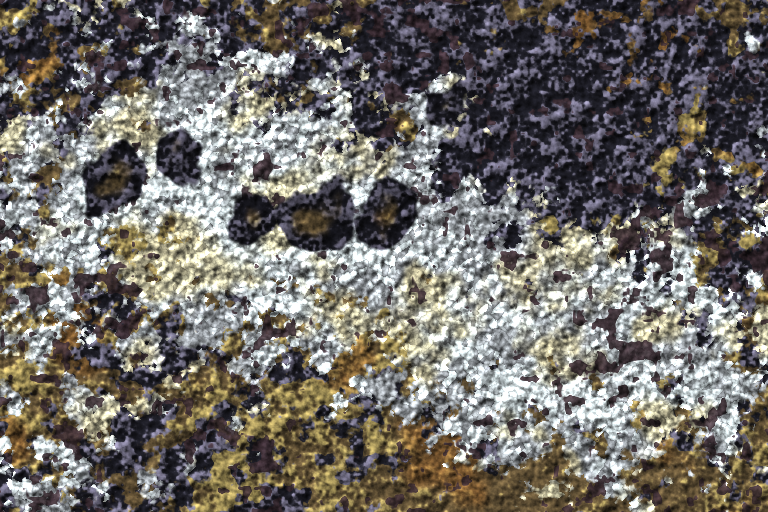
This texture is drawn by a Shadertoy shader. Its source:

```glsl
// Weathered rock crusted with pale granular lichen, dark pits and ochre moss.

const vec3 BROWN = vec3(0.36, 0.30, 0.20);
const vec3 OCHRE = vec3(0.57, 0.51, 0.31);
const vec3 RUST  = vec3(0.47, 0.31, 0.15);
const vec3 BLACK = vec3(0.11, 0.11, 0.14);
const vec3 SLATE = vec3(0.36, 0.35, 0.42);
const vec3 GREY  = vec3(0.60, 0.62, 0.64);
const vec3 WHITE = vec3(0.88, 0.93, 0.94);
const vec3 CREAM = vec3(0.75, 0.71, 0.54);
const vec3 SPECK = vec3(0.19, 0.14, 0.16);

const vec2 BAND_START = vec2(0.38, 0.82);  // lichen band, in canvas heights
const vec2 BAND_END = vec2(1.22, 0.15);
const float BAND_REACH = 0.48;
const float PALE_BIAS = -0.10;             // raise for more lichen
const float DARK_BIAS = -0.04;             // raise for more dark crust
const float GRANULES = 80.0;               // granules per canvas height
const float GRIT = 150.0;                  // finest grain per canvas height
const float RELIEF = 2.1;
const int PITS = 6;

float hash(vec2 p) {
    vec3 q = fract(p.xyx * 0.1031);
    q += dot(q, q.yzx + 33.33);
    return fract((q.x + q.y) * q.z);
}

float noise(vec2 p) {
    vec2 i = floor(p), f = fract(p);
    f = f * f * (3.0 - 2.0 * f);
    return mix(mix(hash(i), hash(i + vec2(1, 0)), f.x),
               mix(hash(i + vec2(0, 1)), hash(i + vec2(1, 1)), f.x), f.y);
}

// Rotated octaves, centred on zero
float fbm(vec2 p) {
    float sum = 0.0, gain = 0.53;
    for (int i = 0; i < 4; i++) {
        sum += gain * (noise(p) - 0.5);
        p = mat2(1.6, 1.2, -1.2, 1.6) * p + 3.7;
        gain *= 0.5;
    }
    return sum;
}

// Nearest granule: x is the distance to its centre, y its random tone
vec2 granule(vec2 p) {
    vec2 cell = floor(p), best = vec2(9.0, 0.0);
    for (int y = -1; y <= 1; y++)
    for (int x = -1; x <= 1; x++) {
        vec2 id = cell + vec2(x, y);
        vec2 centre = id + vec2(hash(id), hash(id + 17.3));
        float d = length(p - centre);
        if (d < best.x) best = vec2(d, hash(id + 41.9));
    }
    return best;
}

float segmentDistance(vec2 p, vec2 a, vec2 b) {
    vec2 ab = b - a;
    return length(p - a - ab * clamp(dot(p - a, ab) / dot(ab, ab), 0.0, 1.0));
}

// Signed distance to a loose row of round pits
float pitDistance(vec2 p) {
    float d = 9.0;
    for (int i = 0; i < PITS; i++) {
        float k = float(i);
        vec2 centre = vec2(0.20 + 0.14 * k, 0.57 + 0.23 * hash(vec2(k, 5.0)));
        d = min(d, length(p - centre) - mix(0.03, 0.08, hash(vec2(k, 9.0))));
    }
    return d;
}

void mainImage(out vec4 fragColor, in vec2 fragCoord) {
    vec2 p = fragCoord / iResolution.y;
    vec2 warped = p + 0.16 * vec2(fbm(p * 5.0), fbm(p * 5.0 + 31.0));

    // Shared grain
    vec2 cell = granule(p * GRANULES + 1.5 * fbm(p * 60.0));
    float speckle = fbm(p * 24.0 + 7.0);
    float fine = fbm(p * 48.0 + 13.0);
    float grit = noise(p * GRIT) - 0.5;
    float bump = fine - fbm(p * 48.0 + 13.0 + vec2(-0.22, 0.30));

    // Mossy ground
    float moss = fbm(warped * 4.0 + 60.0) + 0.8 * fine + 0.3 * grit;
    vec3 color = mix(BROWN, OCHRE, smoothstep(-0.10, 0.17, moss));
    color = mix(color, RUST, 0.6 * smoothstep(0.08, 0.25, fbm(p * 7.0 + 90.0)));
    vec3 ground = color;

    // Dark crust, heavier along the top right
    vec3 crust = mix(BLACK, SLATE, smoothstep(-0.08, 0.20, fine + 0.5 * grit));
    float topRight = smoothstep(0.35, 0.0, segmentDistance(warped, vec2(0.7, 0.88), vec2(1.5, 0.85)));
    float dark = 1.4 * fbm(warped * 3.0 + 20.0) + 1.2 * fbm(p * 30.0 + 50.0)
               + 0.28 * topRight + 0.15 * grit + DARK_BIAS;
    color = mix(color, crust, smoothstep(-0.05, 0.05, dark));

    // Pale lichen gathers along the band and rims the pits
    float pit = pitDistance(warped) + 0.03 * speckle;
    float band = 1.0 - smoothstep(0.0, BAND_REACH, segmentDistance(warped, BAND_START, BAND_END));
    float rim = exp(-pow(max(pit, 0.0) / 0.035, 2.0));
    float pale = 0.55 * (band - 0.42) + 1.3 * fbm(warped * 2.4 + 11.0) + 1.1 * speckle
               + 0.22 * (cell.y - 0.5) + 0.35 * rim + PALE_BIAS;
    float bright = 0.6 * fbm(p * 9.0 + 70.0) + 0.35 * pale + 0.2 * (cell.y - 0.5);
    vec3 lichen = mix(GREY, WHITE, smoothstep(-0.02, 0.22, bright));
    lichen = mix(lichen, CREAM, 0.75 * smoothstep(0.0, 0.2, fbm(p * 11.0 + 37.0)));
    lichen *= mix(1.10, 0.68, smoothstep(0.2, 0.8, cell.x)) * (0.88 + 0.24 * cell.y);
    color = mix(color, lichen, smoothstep(-0.04, 0.05, pale));

    // Small dark specks scattered over everything
    float specks = noise(p * 46.0 + 5.0) + 0.8 * fbm(p * 8.0 + 44.0) + 0.3 * grit;
    color = mix(color, SPECK, 0.9 * smoothstep(0.78, 0.86, specks));

    // Pits: black edges around a mossy floor
    float mossyFloor = smoothstep(0.025, 0.06, -pit + 0.08 * speckle);
    vec3 pitColor = mix(crust * 0.75, ground * 0.85, mossyFloor);
    color = mix(color, pitColor, 1.0 - smoothstep(-0.005, 0.005, pit));

    // Raking light and grit
    color *= max(0.25, 1.0 + RELIEF * bump + 0.55 * grit);
    fragColor = vec4(clamp(color, 0.0, 1.0), 1.0);
}
```
